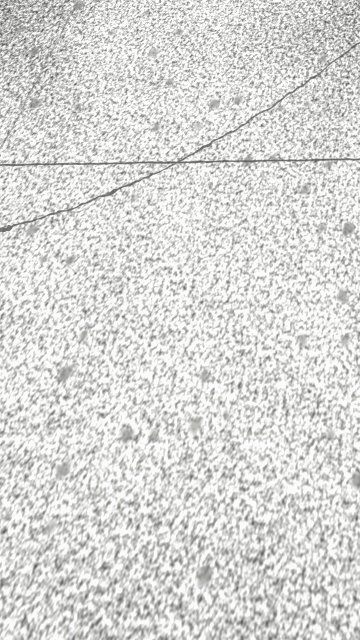
Give the GLSL for this texture, as a WebGL 1 fragment shader.

```glsl
precision highp float;
uniform vec2 u_resolution;

float hash(vec2 p) {
  vec3 q = fract(p.xyx * vec3(0.1031, 0.1030, 0.0973));
  q += dot(q, q.yzx + 33.33);
  return fract((q.x + q.y) * q.z);
}

float cornerSlope(vec2 cell, vec2 offset) {
  float angle = 6.2832 * hash(cell);
  return dot(vec2(cos(angle), sin(angle)), offset);
}

float gradientNoise(vec2 p) {
  vec2 i = floor(p), f = fract(p);
  vec2 u = f * f * f * (f * (f * 6.0 - 15.0) + 10.0);
  vec2 e = vec2(1.0, 0.0);
  return mix(mix(cornerSlope(i, f), cornerSlope(i + e, f - e), u.x),
             mix(cornerSlope(i + e.yx, f - e.yx), cornerSlope(i + 1.0, f - 1.0), u.x), u.y);
}

float line(float dist, float halfWidth) {
  float soft = 0.8 / u_resolution.y;
  return 1.0 - smoothstep(halfWidth - soft, halfWidth + soft, abs(dist));
}

float glow(vec2 p, vec2 center, float falloff) {
  vec2 d = p - center;
  return exp(-falloff * dot(d, d));
}

// Mixed grain sizes, turned against each other to hide the lattice
float aggregate(vec2 ground) {
  mat2 turn = mat2(0.86, 0.5, -0.5, 0.86);
  return gradientNoise(ground)
       + 0.7 * gradientNoise(turn * ground * 1.7 + 40.0)
       + 0.4 * gradientNoise(turn * ground * 0.5 + 90.0);
}

// Sparse pebbles: x is coverage, y is a random value per pebble
vec2 pebbles(vec2 ground) {
  vec2 p = ground / 8.0;
  vec2 cell = floor(p);
  vec2 center = 0.25 + 0.5 * vec2(hash(cell + 7.0), hash(cell + 19.0));
  float radius = 0.08 + 0.1 * hash(cell + 31.0);
  float dist = length(fract(p) - center) + 0.08 * gradientNoise(p * 6.0);
  float present = step(0.8, hash(cell + 53.0));
  return vec2(present * (1.0 - smoothstep(radius - 0.08, radius + 0.08, dist)),
              hash(cell + 71.0));
}

// Dark seams: a straight joint, a curved crack and a faint side crack
float seams(vec2 uv) {
  float wobble = 0.004 * gradientNoise(uv * 22.0) + 0.003 * gradientNoise(uv * 75.0);
  float ragged = gradientNoise(uv * 160.0);
  float joint = line(uv.y - 0.742 - 0.016 * uv.x - 0.3 * wobble, 0.0014 + 0.0008 * ragged);

  float slope = 0.249 + 0.974 * uv.x;
  float curve = 0.641 + uv.x * (0.249 + 0.487 * uv.x);
  float chipped = smoothstep(0.1, 0.35, gradientNoise(vec2(uv.x * 16.0, 3.4)));
  float width = 0.0013 + 0.001 * ragged + chipped * (0.0025 + 0.003 * ragged);
  float crack = line((uv.y - curve - wobble) / sqrt(1.0 + slope * slope), width);

  float side = line((uv.x - 0.124 + 0.53 * (1.0 - uv.y) - wobble) * 0.88, 0.0012);
  return max(max(0.85 * joint, 0.8 * crack), 0.4 * side);
}

void main() {
  vec2 uv = gl_FragCoord.xy / u_resolution.y;

  // Receding ground plane, leaning slightly to the right
  float depth = 1.0 / (2.25 - uv.y);
  vec2 ground = vec2((uv.x - 0.45 - 0.12 * uv.y) * 280.0, 390.0) * depth;

  // Broad light and worn patches
  float shade = 0.035 * glow(uv, vec2(0.28, 0.52), 8.0)
              - 0.20 * glow(uv, vec2(0.0, 0.99), 60.0)
              - 0.14 * glow(uv, vec2(0.56, 0.96), 90.0)
              - 0.06 * (1.0 - smoothstep(0.0, 0.3, uv.y))
              + 0.07 * gradientNoise(uv * 9.0)
              + 0.06 * gradientNoise(uv * 28.0);

  float tone = 0.868 + shade + 0.48 * aggregate(ground);
  tone = clamp(tone, 0.36, 0.985);

  vec2 pebble = pebbles(ground);
  tone = mix(tone, 0.5 + 0.15 * pebble.y, 0.7 * pebble.x);
  tone = mix(tone, 0.34, seams(uv));

  // Slightly warm greys, with a rare teal chip
  vec3 color = tone * mix(vec3(1.0, 1.0, 0.985), vec3(1.0), smoothstep(0.75, 0.95, tone));
  color = mix(color, vec3(0.45, 0.72, 0.68), 0.6 * pebble.x * step(0.985, pebble.y));
  gl_FragColor = vec4(color, 1.0);
}
```
